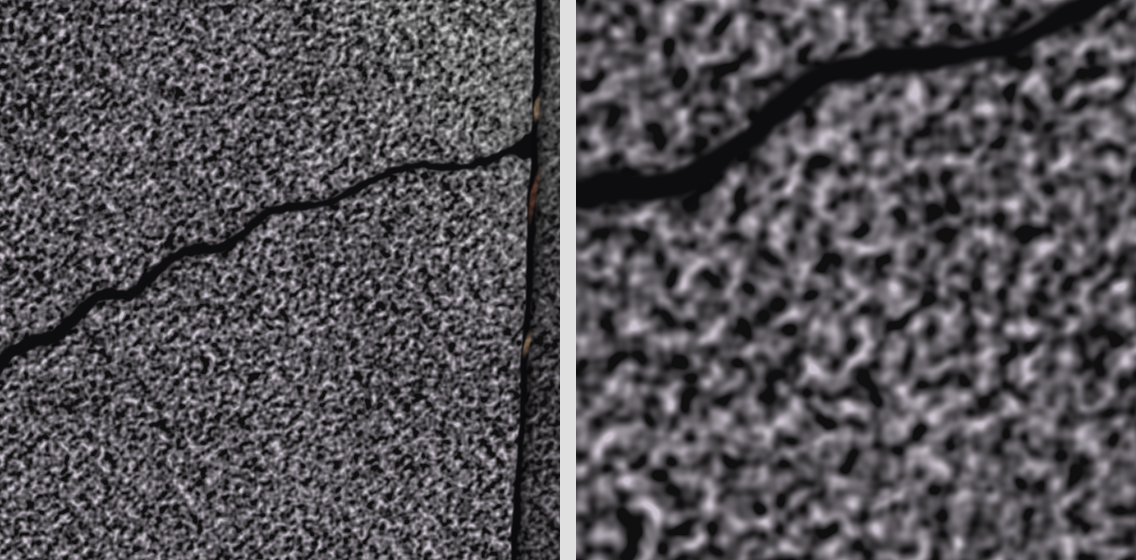
Left, the full canvas; right, a detail of the centre.
A Shadertoy shader for this texture:

```glsl
// Coarse grey asphalt split by a rising jagged crack and a dark upright joint.

vec2 gradientAt(vec2 cell) {
    vec3 h = fract(cell.xyx * vec3(0.1031, 0.1030, 0.0973));
    h += dot(h, h.yzx + 33.33);
    float angle = 6.2832 * fract((h.x + h.y) * h.z);
    return vec2(cos(angle), sin(angle));
}

float gradientNoise(vec2 p) {
    vec2 i = floor(p), f = p - i;
    vec2 u = f * f * f * (f * (f * 6.0 - 15.0) + 10.0);
    vec2 e = vec2(0.0, 1.0);
    float low = mix(dot(gradientAt(i), f), dot(gradientAt(i + e.yx), f - e.yx), u.x);
    float high = mix(dot(gradientAt(i + e.xy), f - e.xy), dot(gradientAt(i + e.yy), f - e.yy), u.x);
    return mix(low, high, u.y);
}

// Pebbly relief, stretched along the rising diagonal
float grain(vec2 uv) {
    vec2 warped = uv + 0.003 * vec2(gradientNoise(uv * 40.0 + 7.0), gradientNoise(uv * 40.0 + 71.0));
    vec2 diagonal = vec2(warped.x * 0.77 + warped.y * 0.64, warped.y * 0.77 - warped.x * 0.64);
    float coarse = gradientNoise(diagonal * vec2(62.0, 88.0) + 200.0);
    float fine = gradientNoise(warped * 122.0 + 31.0);
    return coarse + 0.6 * fine;
}

// Height of the crack: a bowed line with steps that lengthen to the right
float crackHeight(float x) {
    float t = x / 0.93, s = x - 0.098;
    float steps = -0.012 * cos(6.2832 * s * (7.565 - 2.93 * s));
    float jitter = 0.008 * gradientNoise(vec2(x * 26.0, 3.5)) + 0.004 * gradientNoise(vec2(x * 70.0, 9.5));
    return 0.347 + 0.385 * t + 0.25 * t * (1.0 - t) + steps + jitter;
}

void mainImage(out vec4 fragColor, in vec2 fragCoord) {
    vec2 uv = fragCoord / iResolution.xy;
    float soft = max(0.003, 1.0 / iResolution.y);

    // Signed distance from the joint, positive on the right-hand slab
    float joint = uv.x - (0.917 + 0.062 * uv.y - 0.016 * uv.y * uv.y);
    joint += 0.004 * gradientNoise(vec2(uv.y * 22.0, 5.5));
    float rightSlab = smoothstep(-soft, soft, joint);

    // Stone brightness: broad light, blotches, grains and pits
    float light = 0.335 + 0.07 * smoothstep(0.35, 0.9, uv.x) * smoothstep(0.4, 1.0, uv.y);
    light -= 0.07 * smoothstep(0.12, 0.0, uv.x) * smoothstep(0.5, 0.9, uv.y);
    light += 0.07 * gradientNoise(uv * 5.0 + 12.0) + 0.10 * gradientNoise(uv * 19.0 + 40.0);
    light -= 0.13 * smoothstep(0.25, 0.5, gradientNoise(uv * vec2(21.0, 27.0) + 90.0));
    float contrast = mix(0.56, 0.38, smoothstep(0.11, 0.01, abs(joint)) * smoothstep(0.1, 0.8, uv.y));
    float relief = grain(uv);
    float stone = light + contrast * (relief + 0.3 * relief * abs(relief));
    stone *= mix(1.0, 0.68, rightSlab);
    stone = clamp(stone, 0.06, 0.78);
    vec3 tint = mix(vec3(1.02, 0.98, 1.04), vec3(1.0, 1.0, 1.0), smoothstep(0.5, 1.0, uv.x * uv.y + 0.2));
    vec3 color = stone * tint;

    // Crack, thinning to the right and flaring where it meets the joint
    float slope = (crackHeight(uv.x + 0.004) - crackHeight(uv.x - 0.004)) / 0.008;
    float crack = abs(uv.y - crackHeight(uv.x)) / sqrt(1.0 + slope * slope);
    float crackWidth = mix(0.011, 0.006, smoothstep(0.0, 0.75, uv.x));
    crackWidth += 0.018 * smoothstep(0.905, 0.955, uv.x) + 0.004 * gradientNoise(vec2(uv.x * 38.0, 17.5));
    float crackMask = (1.0 - smoothstep(-soft, soft, crack - crackWidth)) * (1.0 - rightSlab);
    color *= 1.0 - 0.25 * smoothstep(0.012, 0.0, crack - crackWidth) * (1.0 - rightSlab);
    color = mix(color, vec3(0.05, 0.05, 0.06), crackMask);

    // Joint with a shadow spilling onto the right slab
    float jointWidth = 0.006 + 0.003 * gradientNoise(vec2(uv.y * 15.0, 27.5));
    color *= 1.0 - 0.45 * rightSlab * smoothstep(0.03, 0.005, joint);
    float jointMask = 1.0 - smoothstep(-soft, soft, abs(joint) - jointWidth);
    color = mix(color, vec3(0.04, 0.04, 0.05), jointMask);

    // Dry slivers caught in the joint
    for (int k = 0; k < 3; k++) {
        float n = float(k);
        vec2 sliver = vec2(joint - 0.003, uv.y - (0.385 + 0.265 * n - 0.055 * n * (n - 1.0)));
        sliver.x -= 0.12 * sliver.y;
        float halfLength = k == 1 ? 0.038 : 0.018;
        float edge = (length(sliver / vec2(0.005, halfLength)) - 1.0) * 0.005;
        vec3 straw = mix(vec3(0.58, 0.47, 0.36), vec3(0.42, 0.25, 0.20), k == 1 ? 1.0 : 0.0);
        color = mix(color, straw * (0.9 + 0.5 * relief), 0.85 * (1.0 - smoothstep(-soft, soft, edge)));
    }

    fragColor = vec4(color, 1.0);
}
```
